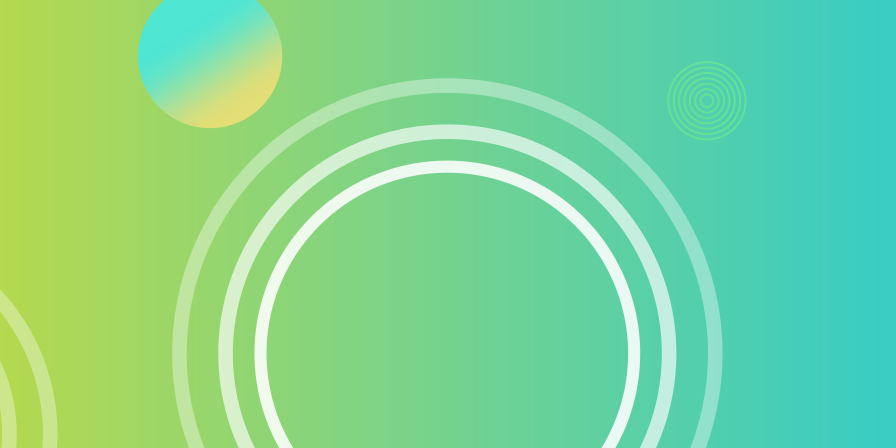
This background is drawn by a Shadertoy shader. Its source:

```glsl
// Antialiased coverage of a signed distance, in canvas heights
float cover(float d) {
    return clamp(0.5 - d * iResolution.y, 0.0, 1.0);
}

float ring(vec2 p, float radius, float width) {
    return cover(abs(length(p) - radius) - 0.5 * width);
}

vec3 backdrop(float x) {
    vec3 lime = vec3(0.71, 0.85, 0.31);
    vec3 green = vec3(0.455, 0.825, 0.56);
    vec3 teal = vec3(0.22, 0.80, 0.77);
    vec3 color = mix(lime, green, clamp(2.0 * x, 0.0, 1.0));
    return mix(color, teal, clamp(2.0 * x - 1.0, 0.0, 1.0));
}

void mainImage(out vec4 fragColor, in vec2 fragCoord) {
    vec2 p = fragCoord / iResolution.y;
    vec3 white = vec3(1.0);
    vec3 color = backdrop(fragCoord.x / iResolution.x);

    // Large rings, fading outwards
    vec2 center = p - vec2(0.9985, 0.211);
    color = mix(color, white, 0.87 * ring(center, 0.417, 0.027));
    color = mix(color, white, 0.65 * ring(center, 0.495, 0.0325));
    color = mix(color, white, 0.37 * ring(center, 0.598, 0.0325));

    // Faint rings cut by the left edge
    vec2 corner = p - vec2(-0.344, 0.031);
    for (int i = 0; i < 2; i++) {
        float radius = 0.365 + 0.091 * float(i);
        color = mix(color, white, 0.34 * ring(corner, radius, 0.0325));
    }

    // Disc with a diagonal gradient
    vec2 disc = p - vec2(0.469, 0.875);
    float slope = dot(disc, normalize(vec2(0.55, -0.83)));
    vec3 discColor = mix(vec3(0.31, 0.90, 0.83), vec3(0.89, 0.87, 0.46),
                         smoothstep(-0.08, 0.14, slope));
    color = mix(color, discColor, cover(length(disc) - 0.161));

    // Small concentric target
    vec2 target = p - vec2(1.578, 0.775);
    for (int i = 0; i < 7; i++) {
        float line = ring(target, 0.0142 + 0.012 * float(i), 0.0045);
        color = mix(color, vec3(0.40, 0.89, 0.58), 0.9 * line);
    }

    fragColor = vec4(color, 1.0);
}
```
